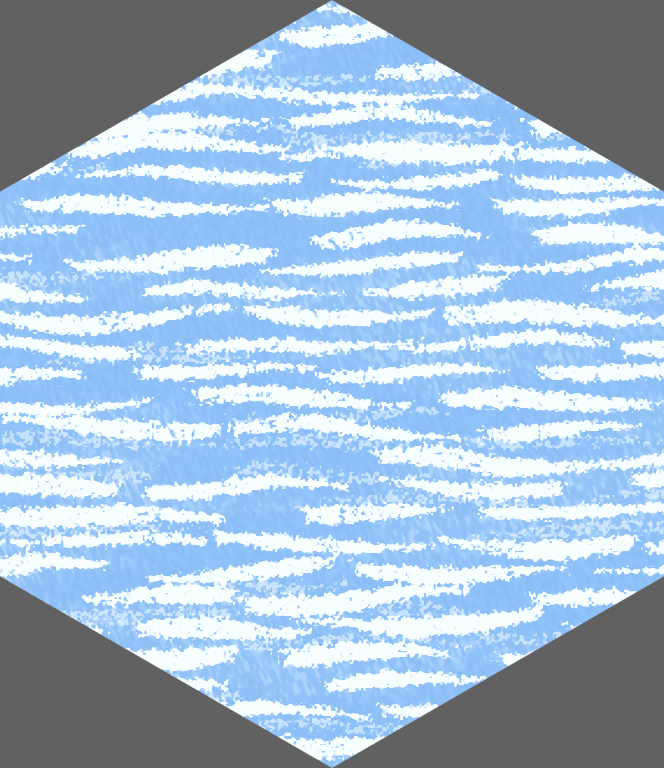
Write a WebGL 2 fragment shader that draws this texture.

```glsl
#version 300 es
precision highp float;

uniform vec2 u_resolution;
out vec4 outColor;

const vec3 SURROUND = vec3(0.38);
const vec3 BLUE = vec3(0.555, 0.755, 0.972);
const vec3 CHALK = vec3(0.965, 0.995, 0.998);
const vec2 STROKE_CELL = vec2(0.300, 0.0365);  // spacing along and across rows
const vec2 LENGTH_RANGE = vec2(0.085, 0.165);  // half lengths
const vec2 WIDTH_RANGE = vec2(0.0105, 0.0165); // half widths
const float WAVE_RATE = 19.0;
const float WAVE_HEIGHT = 0.0085;
const float EDGE_GAIN = 75.0;                  // chalk density gained per unit inward
const float GRAIN_RATE = 330.0;
const float GRAIN_SOFTNESS = 0.10;

float hash(vec2 p) {
    vec3 q = fract(vec3(p.xyx) * 0.1031);
    q += dot(q, q.yzx + 33.33);
    return fract((q.x + q.y) * q.z);
}

float noise(vec2 p) {
    vec2 cell = floor(p), f = fract(p);
    f = f * f * (3.0 - 2.0 * f);
    float low = mix(hash(cell), hash(cell + vec2(1, 0)), f.x);
    float high = mix(hash(cell + vec2(0, 1)), hash(cell + vec2(1, 1)), f.x);
    return mix(low, high, f.y);
}

// Inward distance to one wavy, tapering stroke
float strokeDepth(vec2 p, vec2 id) {
    float halfLength = mix(LENGTH_RANGE.x, LENGTH_RANGE.y, sqrt(hash(id + 11.3)));
    float halfWidth = mix(WIDTH_RANGE.x, WIDTH_RANGE.y, hash(id + 23.7));
    float phase = 6.2832 * hash(id + 37.1);
    float slope = 0.08 * (hash(id + 41.9) - 0.45);
    float height = WAVE_HEIGHT * mix(0.3, 1.0, hash(id + 53.3));

    float crest = sin(p.x * WAVE_RATE + phase);
    float spine = slope * p.x + height * (crest + 0.25 * crest * crest);
    float along = p.x / halfLength;
    along *= hash(id + 67.7) < 0.3 ? -1.0 : 1.0;
    float taper = mix(1.0, 0.42, smoothstep(-0.1, 1.0, along));
    taper *= mix(0.75, 1.0, smoothstep(-1.0, -0.5, along));
    float side = halfWidth * taper - abs(p.y - spine);
    float end = 0.45 * (halfLength - abs(p.x) + 0.5 * (p.y - spine));
    return min(side, end);
}

// Deepest stroke among staggered, jittered rows
float strokeField(vec2 p, float seed, float share) {
    float depth = -1.0;
    float row = floor(p.y / STROKE_CELL.y);
    for (int j = -1; j <= 1; j++) {
        float r = row + float(j);
        float shift = hash(vec2(r, seed)) * STROKE_CELL.x;
        float column = floor((p.x + shift) / STROKE_CELL.x);
        for (int i = -1; i <= 1; i++) {
            vec2 id = vec2(column + float(i), r) + seed;
            if (hash(id + 3.1) > share) continue;
            vec2 jitter = vec2(hash(id + 5.9), hash(id + 7.3)) - 0.5;
            vec2 center = (vec2(column + float(i), r) + 0.5) * STROKE_CELL;
            center += jitter * vec2(0.06, 0.012) - vec2(shift, 0.0);
            depth = max(depth, strokeDepth(p - center, id));
        }
    }
    return depth;
}

float chalkCover(float density, float grain) {
    return smoothstep(-GRAIN_SOFTNESS, GRAIN_SOFTNESS, density - grain);
}

void main() {
    vec2 p = (gl_FragCoord.xy - 0.5 * u_resolution) / u_resolution.y;
    vec2 q = p + 3.0;

    // Paper grain and rough stroke edges
    float fine = noise(q * GRAIN_RATE);
    float coarse = noise(q * GRAIN_RATE * 0.53 + 17.0);
    float grain = mix(fine, coarse, 0.42);
    float ragged = 0.004 * (noise(q * vec2(55.0, 110.0)) - 0.5);

    // Blue ground with pale dusty streaks
    float dust = smoothstep(0.35, 0.85, noise(q * vec2(7.0, 26.0) + 9.0));
    float tooth = noise(vec2(q.x + 0.4 * q.y, q.y - 0.4 * q.x) * vec2(230.0, 110.0));
    vec3 color = BLUE + 0.035 * (tooth - 0.5);
    color = mix(color, CHALK, dust * (0.05 + 0.22 * smoothstep(0.45, 0.9, tooth)));

    // Dry faint strokes beneath the full ones
    float faintDepth = strokeField(q + vec2(0.11, 0.017), 71.0, 0.38) + ragged;
    float faint = clamp(0.22 + faintDepth * 45.0, 0.0, 0.50);
    color = mix(color, CHALK, 0.55 * chalkCover(faint, grain));

    float depth = strokeField(q, 19.0, 0.96) + ragged;
    float worn = smoothstep(0.45, 0.85, noise(q * vec2(22.0, 60.0) + 31.0));
    float density = clamp(0.30 + depth * EDGE_GAIN, 0.0, mix(0.87, 0.69, worn));
    color = mix(color, CHALK, chalkCover(density, grain));

    // Hexagonal face with one point up
    float pixel = 1.0 / u_resolution.y;
    float inside = 0.8660254 * (0.5 - abs(p.y)) - 0.5 * abs(p.x);
    float face = smoothstep(-0.7 * pixel, 0.7 * pixel, inside);
    outColor = vec4(mix(SURROUND, color, face), 1.0);
}
```
